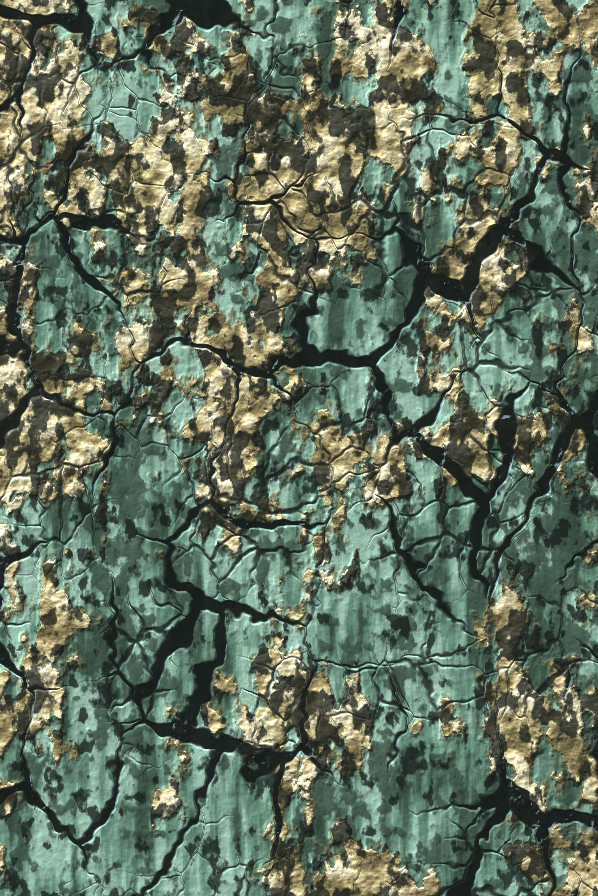
This texture is drawn by a Shadertoy shader. Its source:

```glsl
#define PLATE_SCALE vec2(9.0, 7.0)
#define CHIP_SCALE vec2(27.0, 19.0)
#define GOLD_LEVEL 0.523
#define CRACK_WIDTH 0.0052
#define RELIEF 0.62
#define GLINT 0.8
#define DEEP_TEAL vec3(0.25, 0.335, 0.285)
#define MID_TEAL vec3(0.39, 0.535, 0.465)
#define PALE_TEAL vec3(0.57, 0.715, 0.645)
#define UMBER vec3(0.41, 0.375, 0.26)
#define GOLD vec3(0.74, 0.68, 0.49)
#define PITCH vec3(0.085, 0.105, 0.10)

struct Surface { float height, gold, score, crack, grain; };

vec2 hash2(vec2 p) {
    vec3 q = fract(p.xyx * vec3(0.1031, 0.1030, 0.0973));
    q += dot(q, q.yzx + 33.33);
    return fract((q.xx + q.yz) * q.zy);
}

float noise(vec2 p) {
    vec2 i = floor(p), f = fract(p);
    f = f * f * (3.0 - 2.0 * f);
    float low = mix(hash2(i).x, hash2(i + vec2(1, 0)).x, f.x);
    float high = mix(hash2(i + vec2(0, 1)).x, hash2(i + 1.0).x, f.x);
    return mix(low, high, f.y);
}

float fbm(vec2 p) {
    float sum = 0.0, gain = 0.516;
    for (int i = 0; i < 5; i++) {
        sum += gain * noise(p);
        p = mat2(1.6, 1.2, -1.2, 1.6) * p + 17.3;
        gain *= 0.5;
    }
    return sum;
}

// Distance to the nearest cellular border, in cell units
float cellBorder(vec2 p) {
    vec2 cell = floor(p), f = fract(p), nearest = vec2(0), home = vec2(0);
    float best = 8.0, border = 8.0;
    for (int y = -1; y <= 1; y++)
    for (int x = -1; x <= 1; x++) {
        vec2 g = vec2(x, y), r = g + hash2(cell + g) - f;
        float d = dot(r, r);
        if (d < best) { best = d; nearest = r; home = g; }
    }
    for (int y = -2; y <= 2; y++)
    for (int x = -2; x <= 2; x++) {
        vec2 g = home + vec2(x, y), r = g + hash2(cell + g) - f, gap = r - nearest;
        if (dot(gap, gap) > 1e-4)
            border = min(border, dot(0.5 * (nearest + r), normalize(gap)));
    }
    return border;
}

float crackMask(vec2 p, vec2 scale, float width) {
    float d = cellBorder(p * scale) / scale.x;
    return 1.0 - smoothstep(width - 0.0012, width + 0.0016, d);
}

Surface surfaceAt(vec2 p) {
    Surface s;
    vec2 drift = vec2(fbm(p * 11.0 + 3.0), fbm(p * 11.0 + 41.0)) - 0.5;
    vec2 jag = vec2(noise(p * 95.0), noise(p * 95.0 + 9.0)) - 0.5;
    vec2 w = p + drift * 0.07 + jag * 0.007;
    s.grain = fbm(p * 72.0);

    // Flaked leaf gathers in ragged upright bands
    float bands = fbm(p * vec2(8.0, 1.6) + 23.0);
    float patches = fbm(p * vec2(16.0, 10.0) + 5.0);
    s.score = 0.42 * bands + 0.58 * patches + 0.42 * (fbm(p * vec2(58.0, 42.0) + 12.0) - 0.5);
    s.gold = smoothstep(GOLD_LEVEL - 0.008, GOLD_LEVEL + 0.012, s.score);

    // Wide cracks between plates, thin ones between chips
    float wide = CRACK_WIDTH * (2.5 * noise(p * 10.0 + 31.0) - 0.75);
    float thin = 0.006 * (noise(p * 13.0 + 7.0) - 0.57);
    s.crack = max(crackMask(w, PLATE_SCALE, wide),
                  0.8 * crackMask(w + 4.0, CHIP_SCALE, thin));
    float rough = mix(0.004, 0.011, smoothstep(0.44, 0.54, s.score));
    s.height = rough * s.grain + 0.0015 * s.gold - 0.0035 * s.crack
             + 0.0015 * noise(p * vec2(150.0, 25.0));
    return s;
}

void mainImage(out vec4 fragColor, in vec2 fragCoord) {
    vec2 p = fragCoord / iResolution.y;
    vec2 e = vec2(0.0016, 0.0);
    Surface s = surfaceAt(p);
    vec2 slope = vec2(surfaceAt(p + e.xy).height, surfaceAt(p + e.yx).height) - s.height;
    float light = dot(slope / e.x, vec2(0.55, -0.83));

    // Weathered paint with upright brush streaks
    float streak = fbm(p * vec2(95.0, 14.0) + 2.0);
    float tone = 0.5 * streak + 0.5 * fbm(p * vec2(17.0, 7.0) + 50.0);
    vec3 color = mix(DEEP_TEAL, MID_TEAL, smoothstep(0.34, 0.46, tone));
    color = mix(color, PALE_TEAL, smoothstep(0.45, 0.57, tone));

    // Dark runs, brown fringes and speckles
    float runs = fbm(p * vec2(17.0, 2.5) + 71.0) + 0.9 * (s.grain - 0.5);
    color = mix(color, DEEP_TEAL * 0.85, 0.8 * smoothstep(0.53, 0.66, runs));
    float fringe = smoothstep(0.455, 0.52, s.score);
    float speckle = smoothstep(0.42, 0.58, fbm(p * 105.0 + 8.0));
    color = mix(color, UMBER, fringe * (0.25 + 0.65 * speckle));

    // Leaf shaded from umber to pale gold
    float sheen = 0.5 * s.grain + 0.5 * fbm(p * 24.0 + 90.0);
    vec3 leaf = mix(UMBER * 1.15, GOLD, smoothstep(0.36, 0.49, sheen));
    leaf = mix(leaf, vec3(0.88, 0.85, 0.71), smoothstep(0.46, 0.62, sheen));
    color = mix(color, leaf, s.gold * 0.95);

    // Relief light, pitch in the cracks and cool wet glints
    color *= clamp(1.03 + RELIEF * light, 0.5, 1.45);
    float pits = smoothstep(0.57, 0.68, fbm(p * vec2(75.0, 55.0) + 64.0) + 0.12 * fringe - 0.04);
    color = mix(color, PITCH, max(s.crack * 0.94, 0.75 * pits));
    float wet = smoothstep(0.3, 1.2, light) * smoothstep(0.4, 0.6, noise(p * 55.0 + 6.0));
    color += GLINT * wet * (0.2 + 0.8 * s.crack) * vec3(0.46, 0.56, 0.62);
    fragColor = vec4(clamp(color, 0.0, 1.0), 1.0);
}
```
